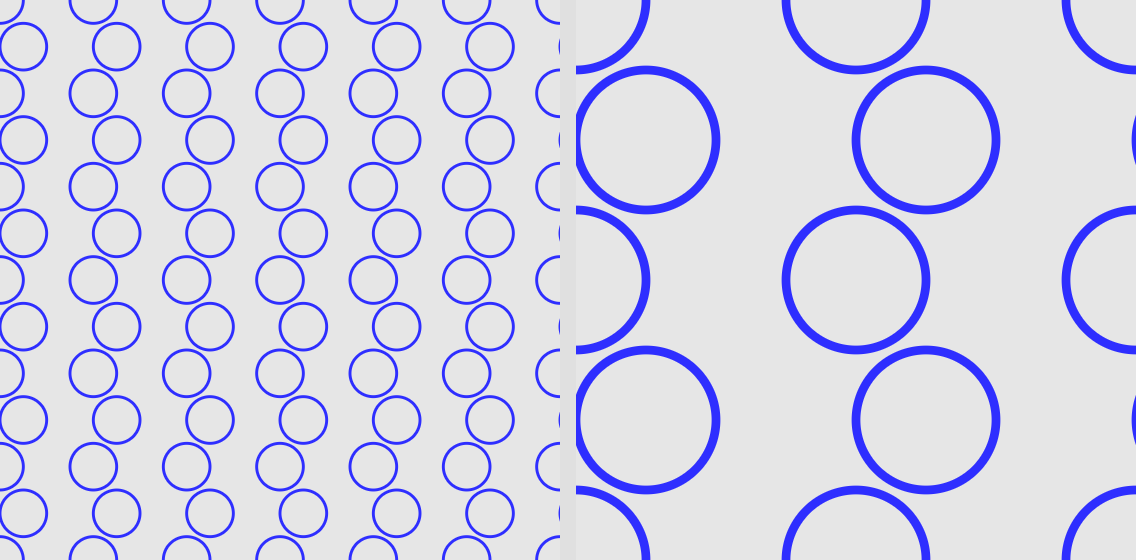
Left, the full canvas; right, a detail of the centre.
This pattern is drawn by a three.js fragment shader. Its source:

```glsl
// Thin blue rings stacked in zigzag columns on a pale grey ground.
varying vec2 vUv;

const float REPEATS = 6.0;                  // cells across and down
const float RADIUS = 0.25;                  // ring centre line, in cells
const float LINE_WIDTH = 0.03125;           // stroke width, in cells
const vec2 EVEN_CENTER = vec2(0.0, 0.0);    // ring on the cell corner
const vec2 ODD_CENTER = vec2(0.25, 0.5);    // ring shifted right, half a cell up
const vec3 GROUND_COLOR = vec3(0.90);
const vec3 LINE_COLOR = vec3(0.18, 0.18, 1.0);

// Signed distance to the stroke of the nearest wrapped ring
float ringDistance(vec2 p, vec2 center) {
  vec2 offset = fract(p - center + 0.5) - 0.5;
  return abs(length(offset) - RADIUS) - 0.5 * LINE_WIDTH;
}

void main() {
  vec2 p = vUv * REPEATS;
  float dist = min(ringDistance(p, EVEN_CENTER), ringDistance(p, ODD_CENTER));

  // Stroke coverage, softened over one pixel
  float pixel = max(fwidth(p.x), fwidth(p.y));
  float coverage = clamp(0.5 - dist / pixel, 0.0, 1.0);

  gl_FragColor = vec4(mix(GROUND_COLOR, LINE_COLOR, coverage), 1.0);
}
```
